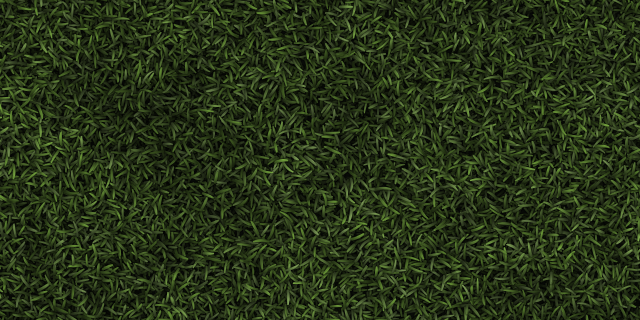
A Shadertoy shader for this texture:

```glsl
// Dense turf of short, blunt grass blades seen from above, over dark soil.

vec3 hash3(vec3 p) {
    p = fract(p * vec3(0.1031, 0.1030, 0.0973));
    p += dot(p, p.yxz + 33.33);
    return fract((p.xxy + p.yxx) * p.zyx);
}

float valueNoise(vec2 p) {
    vec2 i = floor(p), f = fract(p);
    f = f * f * (3.0 - 2.0 * f);
    float low = mix(hash3(vec3(i, 7.0)).x, hash3(vec3(i + vec2(1, 0), 7.0)).x, f.x);
    float high = mix(hash3(vec3(i + vec2(0, 1), 7.0)).x, hash3(vec3(i + vec2(1, 1), 7.0)).x, f.x);
    return mix(low, high, f.y);
}

// Signed distance to a bent strip lying along x, narrowing towards its tip.
float bladeDistance(vec2 q, float halfLength, float halfWidth, float bend) {
    q.y += bend * (q.x * q.x - 0.15);
    float along = q.x / halfLength;
    float width = halfWidth * (1.0 - 0.35 * smoothstep(0.2, 1.0, along));
    vec2 d = abs(q) - vec2(halfLength - width, 0.0);
    return length(max(d, 0.0)) - width;
}

// Paints one blade per cell, over whatever lies beneath.
void paintLayer(inout vec3 color, vec2 p, float layer, float height, float pixel) {
    vec2 home = floor(p);
    for (int y = -1; y <= 1; y++)
    for (int x = -1; x <= 1; x++) {
        vec2 cell = home + vec2(x, y);
        vec3 place = hash3(vec3(cell + 50.0, layer + 11.0));
        vec3 form = hash3(vec3(cell + 90.0, layer + 37.0));
        vec3 tint = hash3(vec3(cell + 130.0, layer + 71.0));

        // Neighbours lean roughly the same way.
        float angle = 9.0 * valueNoise(cell * 0.16 + 20.0) + 4.2 * (place.z - 0.5);
        vec2 dir = vec2(cos(angle), sin(angle));
        vec2 q = p - cell - place.xy;
        q = vec2(dot(q, dir), dot(q, vec2(-dir.y, dir.x)));

        float halfLength = mix(0.45, 0.85, form.x);
        float d = bladeDistance(q, halfLength, mix(0.095, 0.14, form.y), 0.5 * (form.z - 0.5));

        // Soft shadow, then the blade: dark root, lit tip and one lit side.
        color *= mix(0.68, 1.0, smoothstep(-0.05, 0.22, d));
        float light = mix(0.06, 0.37, pow(height, 1.3)) * mix(0.7, 1.25, tint.x);
        light *= mix(0.62, 1.16, smoothstep(-1.0, 0.5, q.x / halfLength));
        light *= 1.0 + 0.9 * clamp(q.y, -0.14, 0.14);
        vec3 hue = mix(vec3(0.71, 1.0, 0.37), vec3(0.81, 1.0, 0.57), tint.y * tint.y);
        color = mix(color, light * hue, clamp(0.5 - d / pixel, 0.0, 1.0));
    }
}

void mainImage(out vec4 fragColor, in vec2 fragCoord) {
    vec2 uv = fragCoord / iResolution.y;
    vec3 color = vec3(0.035, 0.045, 0.03);

    // Stack layers from the shaded base up to the lit tips.
    for (int i = 0; i < 9; i++) {
        float layer = float(i);
        vec2 shift = hash3(vec3(layer, 3.0, 5.0)).xy * 20.0;
        paintLayer(color, uv * 32.0 + shift, layer, (layer + 0.5) / 8.5, 32.0 / iResolution.y);
    }

    // Thin tufts and hollows vary the light gently.
    float hollows = 0.6 * valueNoise(uv * 9.0 + 4.0) + 0.4 * valueNoise(uv * 3.0 + 15.0);
    color *= mix(0.72, 1.28, hollows);
    fragColor = vec4(color, 1.0);
}
```
